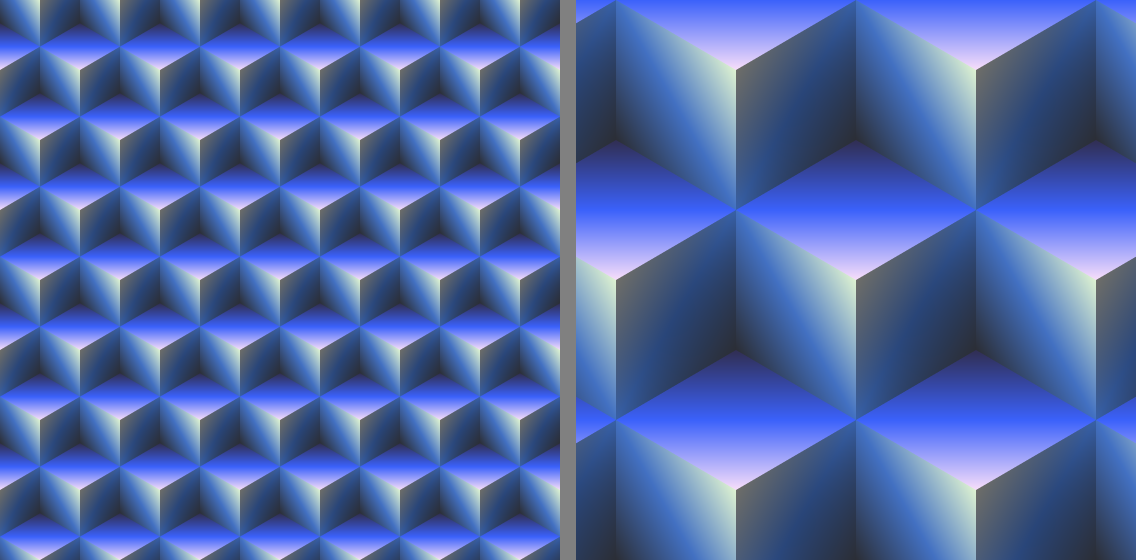
Left: the whole. Right: its middle third, enlarged.
Write a WebGL 1 fragment shader that draws this pattern.

```glsl
precision highp float;
// Tiling of isometric cubes, each face shaded from a light near corner to a dark far one.

#define REPEATS vec2(7.0, 4.0)          // cubes across, pairs of rows down
#define TOP_LIGHT vec3(0.97, 0.87, 0.98)
#define TOP_MID vec3(0.23, 0.38, 0.98)
#define TOP_DARK vec3(0.19, 0.18, 0.32)
#define LEFT_LIGHT vec3(0.87, 0.95, 0.82)
#define LEFT_MID vec3(0.26, 0.44, 0.76)
#define RIGHT_LIGHT vec3(0.43, 0.43, 0.41)
#define RIGHT_MID vec3(0.16, 0.27, 0.47)
#define RIGHT_TIP vec3(0.22, 0.38, 0.66) // bluer ends of the right face's long diagonal
#define SIDE_DARK vec3(0.17, 0.18, 0.21)
#define SAMPLES 4                       // antialiasing grid per axis

uniform vec2 u_resolution;

vec3 threeStops(vec3 light, vec3 middle, vec3 dark, float t) {
  return t < 0.5 ? mix(light, middle, clamp(2.0 * t, 0.0, 1.0))
                 : mix(middle, dark, clamp(2.0 * t - 1.0, 0.0, 1.0));
}

// Equals 1 on the outline of a cube's hexagonal silhouette
float hexRadius(vec2 p) {
  p = abs(p);
  return max(2.0 * p.x, p.x + 1.5 * p.y);
}

// Offset from the near corner of the enclosing cube; one unit is a cube width by a row height
vec2 cubeOffset(vec2 p) {
  vec2 oddRow = vec2(fract(p.x + 0.5) - 0.5, mod(p.y, 2.0) - 1.0);
  vec2 evenRow = vec2(fract(p.x) - 0.5, mod(p.y + 1.0, 2.0) - 1.0);
  return hexRadius(oddRow) < hexRadius(evenRow) ? oddRow : evenRow;
}

vec3 cubeColor(vec2 p) {
  float side = abs(p.x);
  if (1.5 * p.y > side) {
    return threeStops(TOP_LIGHT, TOP_MID, TOP_DARK, 1.5 * p.y);
  }
  // Depth runs from near to far corner, along follows the long diagonal
  float depth = 1.5 * side - 0.75 * p.y;
  float along = side + 1.5 * p.y;
  if (p.x < 0.0) {
    return threeStops(LEFT_LIGHT, LEFT_MID, SIDE_DARK, depth);
  }
  vec3 middle = mix(RIGHT_MID, RIGHT_TIP, min(along * along, 1.0));
  return threeStops(RIGHT_LIGHT, middle, SIDE_DARK, depth);
}

void main() {
  vec3 color = vec3(0.0);
  // Average a grid of samples to smooth the face edges
  for (int i = 0; i < SAMPLES; i++) {
    for (int j = 0; j < SAMPLES; j++) {
      vec2 jitter = (vec2(float(i), float(j)) + 0.5) / float(SAMPLES) - 0.5;
      vec2 uv = (gl_FragCoord.xy + jitter) / u_resolution;
      color += cubeColor(cubeOffset(uv * REPEATS * vec2(1.0, 2.0)));
    }
  }
  gl_FragColor = vec4(color / float(SAMPLES * SAMPLES), 1.0);
}
```
